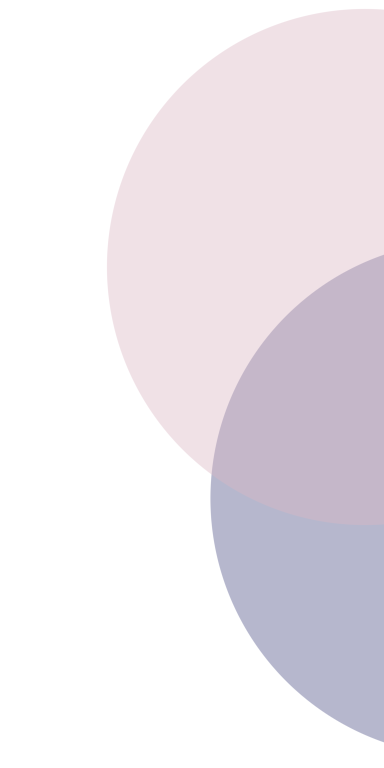
This background is drawn by a Shadertoy shader. Its source:

```glsl
// Two large overlapping translucent discs, rose over slate blue, on white.

#define ROSE_CENTER vec2(0.9505, 1.3047)
#define BLUE_CENTER vec2(1.2200, 0.7018)
#define DISC_RADIUS 0.672
#define ROSE_COLOR vec3(0.858, 0.715, 0.763)
#define ROSE_OPACITY 0.41
#define BLUE_COLOR vec3(0.714, 0.718, 0.804)
#define PAPER_COLOR vec3(1.0)
#define EDGE_PIXELS 1.4

// Smooth coverage of a disc, from 0 outside to 1 inside.
float discCoverage(vec2 point, vec2 center, float edgeWidth) {
    float signedDistance = length(point - center) - DISC_RADIUS;
    return 1.0 - smoothstep(-0.5 * edgeWidth, 0.5 * edgeWidth, signedDistance);
}

void mainImage(out vec4 fragColor, in vec2 fragCoord) {
    // Canvas width is the unit of length.
    vec2 point = fragCoord / iResolution.x;
    float edgeWidth = EDGE_PIXELS / iResolution.x;

    // Blue disc on the paper, then the translucent rose disc above it.
    float blue = discCoverage(point, BLUE_CENTER, edgeWidth);
    float rose = discCoverage(point, ROSE_CENTER, edgeWidth);
    vec3 color = mix(PAPER_COLOR, BLUE_COLOR, blue);
    color = mix(color, ROSE_COLOR, rose * ROSE_OPACITY);

    fragColor = vec4(color, 1.0);
}
```
